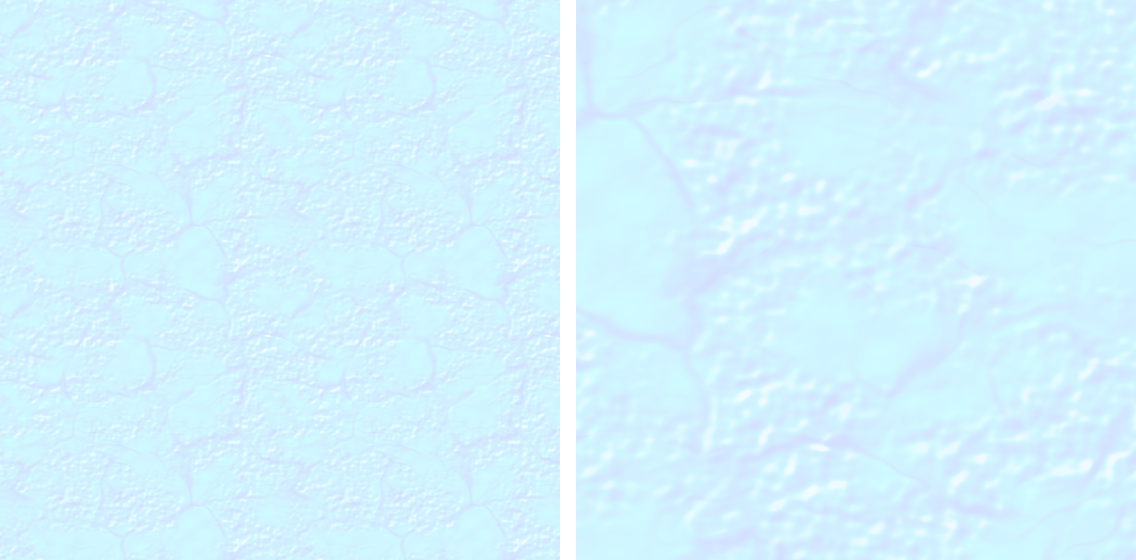
Left, the full canvas; right, a detail of the centre.
A three.js fragment shader for this texture:

```glsl
varying vec2 vUv;

const float REPEATS = 2.0;
const vec2 STONES = vec2(3.0, 5.0);
const vec3 CYAN = vec3(0.81, 1.0, 1.0);
const vec3 LAVENDER = vec3(0.83, 0.875, 1.0);
const vec3 FROST = vec3(0.96, 0.985, 1.0);

vec2 hash2(vec2 cell) {
  vec2 mixed = vec2(dot(cell, vec2(127.1, 311.7)), dot(cell, vec2(269.5, 183.3)));
  return fract(sin(mixed) * 43758.5);
}

float cornerSlope(vec2 cell, vec2 offset, vec2 period, float seed) {
  float angle = 6.2832 * hash2(mod(cell, period) + seed).x;
  return dot(vec2(cos(angle), sin(angle)), offset);
}

// Gradient noise that wraps after a whole number of cells
float gradientNoise(vec2 uv, vec2 period, float seed) {
  vec2 p = uv * period;
  vec2 cell = floor(p);
  vec2 f = p - cell;
  vec2 s = f * f * f * (f * (f * 6.0 - 15.0) + 10.0);
  vec2 e = vec2(1.0, 0.0);
  float low = mix(cornerSlope(cell, f, period, seed),
                  cornerSlope(cell + e.xy, f - e.xy, period, seed), s.x);
  float high = mix(cornerSlope(cell + e.yx, f - e.yx, period, seed),
                   cornerSlope(cell + e.xx, f - e.xx, period, seed), s.x);
  return mix(low, high, s.y);
}

vec2 warp(vec2 uv) {
  vec2 broad = vec2(gradientNoise(uv, vec2(4.0, 5.0), 3.0),
                    gradientNoise(uv, vec2(3.0, 4.0), 11.0));
  vec2 middle = vec2(gradientNoise(uv, vec2(11.0), 19.0),
                     gradientNoise(uv, vec2(9.0), 23.0));
  vec2 fine = vec2(gradientNoise(uv, vec2(26.0), 27.0),
                   gradientNoise(uv, vec2(29.0), 29.0));
  return uv + broad * vec2(0.1, 0.09) + middle * 0.035 + fine * 0.012;
}

// x: gap to the nearest joint, y: random value of the stone
vec2 stoneCell(vec2 uv, vec2 count) {
  vec2 p = uv * count;
  vec2 base = floor(p);
  float nearest = 9.0;
  float second = 9.0;
  float id = 0.0;
  for (int j = -2; j <= 2; j++) {
    for (int i = -2; i <= 2; i++) {
      vec2 cell = base + vec2(float(i), float(j));
      vec2 random = hash2(mod(cell, count) + 7.0);
      vec2 site = cell + 0.5 + (random - 0.5) * vec2(0.9, 0.95);
      site.x += 0.4 * mod(mod(cell.y, count.y), 2.0);
      vec2 d = abs(site - p) * vec2(1.25, 1.0);
      float dist = pow(d.x * d.x * d.x + d.y * d.y * d.y, 1.0 / 3.0);
      if (dist < nearest) {
        second = nearest;
        nearest = dist;
        id = random.y;
      } else {
        second = min(second, dist);
      }
    }
  }
  return vec2(second - nearest, id);
}

float roughness(vec2 uv, float wear) {
  float patches = gradientNoise(uv, vec2(5.0, 8.0), 31.0)
                + 0.5 * gradientNoise(uv, vec2(13.0, 17.0), 37.0);
  return mix(0.12, 1.0, smoothstep(-0.35, 0.2, patches + wear));
}

float grain(vec2 uv) {
  return 0.7 * gradientNoise(uv, vec2(21.0, 27.0), 41.0)
       + 0.85 * gradientNoise(uv, vec2(38.0, 45.0), 47.0)
       + 0.5 * gradientNoise(uv, vec2(63.0, 71.0), 49.0);
}

float relief(vec2 uv, vec2 stone, float rough) {
  float dome = smoothstep(0.01, 0.14, stone.x);
  return dome * 0.34 * stone.y + mix(0.45, 1.0, dome) * rough * grain(uv);
}

void main() {
  vec2 uv = vUv * REPEATS;
  float wear = 0.14 * gradientNoise(vUv, vec2(5.0), 53.0);

  // Relief lit from the upper left
  vec2 lightStep = vec2(-0.0045, 0.0055);
  vec2 here = warp(uv);
  vec2 stone = stoneCell(here, STONES);
  vec2 lit = uv + lightStep;
  vec2 towardLight = stoneCell(warp(lit), STONES);
  float rough = roughness(uv, wear);
  float slope = relief(uv, stone, rough)
              - relief(lit, towardLight, roughness(lit, wear));

  // Joints fade in and out; fine cracks cross the stones
  float fade = smoothstep(-0.3, 0.3, gradientNoise(uv, vec2(8.0, 9.0), 61.0));
  float joint = (1.0 - smoothstep(0.0, 0.11, stone.x)) * mix(0.25, 1.0, fade);
  float vein = gradientNoise(here, vec2(5.0, 11.0), 67.0);
  float crack = (1.0 - smoothstep(0.0, 0.06, abs(vein))) * (1.0 - 0.6 * fade);

  // Tint by roughness, joints and shaded faces
  float cloud = gradientNoise(uv, vec2(17.0, 22.0), 71.0);
  float tint = mix(0.25, 0.42, rough) + 0.22 * cloud;
  tint += 0.42 * joint + 0.25 * crack - 0.85 * clamp(slope, -0.7, 0.2);
  vec3 color = mix(CYAN, LAVENDER, clamp(tint, 0.0, 1.0));
  float highlight = smoothstep(0.06, 0.5, slope) * mix(0.6, 0.95, fade);
  gl_FragColor = vec4(mix(color, FROST, highlight), 1.0);
}
```
